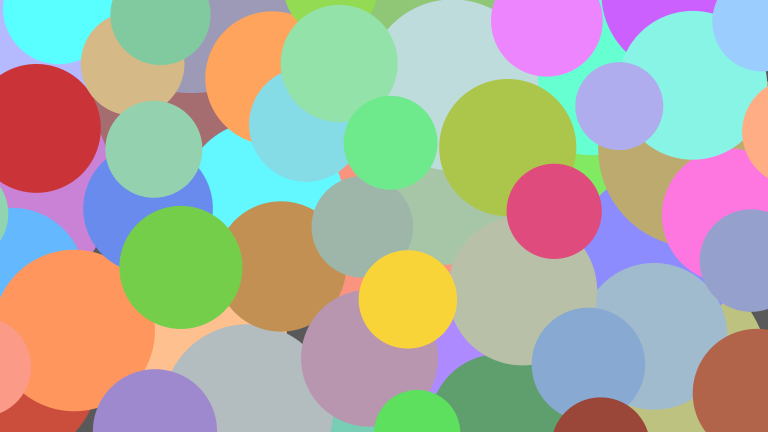
Give the GLSL for this background, as a Shadertoy shader.

```glsl
// Overlapping flat discs in mixed colours, large ones behind and small ones in front.

vec3 hash3(float n) {
    return fract(sin(n * vec3(12.9898, 78.233, 37.719)) * 43758.5453);
}

// Picks a colour family by its share, then varies it within the family.
vec3 discColor(float pick, vec3 vary) {
    vec3 base = vec3(0.60, 0.77, 0.83);
    float spread = 0.5;
    if (pick > 0.46) { base = vec3(0.56, 0.76, 0.47); spread = 0.4; }
    if (pick > 0.70) { base = vec3(0.94, 0.66, 0.42); spread = 0.3; }
    if (pick > 0.82) { base = vec3(0.73, 0.32, 0.37); spread = 0.3; }
    if (pick > 0.92) { base = vec3(0.85, 0.40, 0.95); spread = 0.3; }
    if (pick > 0.98) { base = vec3(0.98, 0.83, 0.24); spread = 0.03; }
    return clamp(base + (vary - 0.5) * spread, 0.13, 1.0);
}

void mainImage(out vec4 fragColor, in vec2 fragCoord) {
    const float DISC_COUNT = 60.0;
    vec2 uv = fragCoord / iResolution.y;
    float aspect = iResolution.x / iResolution.y;
    vec3 color = vec3(0.35);

    // Paint from back to front
    for (float i = 0.0; i < DISC_COUNT; i++) {
        vec3 rnd = hash3(i + 1.0);

        // Even but irregular scatter, reaching a little past the borders
        vec2 center = fract(i * vec2(0.754878, 0.569840));
        center = mix(vec2(-0.04), vec2(1.04), center) + (rnd.xy - 0.5) * 0.1;
        center.x *= aspect;

        float radius = mix(0.32, 0.09, sqrt(i / DISC_COUNT)) * mix(0.75, 1.25, rnd.z);
        float inside = (radius - distance(uv, center)) * iResolution.y;
        float coverage = clamp(inside + 0.5, 0.0, 1.0);

        // Golden-ratio steps keep the colour shares balanced at every size
        vec3 tint = discColor(fract(i * 0.618034), hash3(i + 101.0));
        color = mix(color, tint, coverage);
    }
    fragColor = vec4(color, 1.0);
}
```
